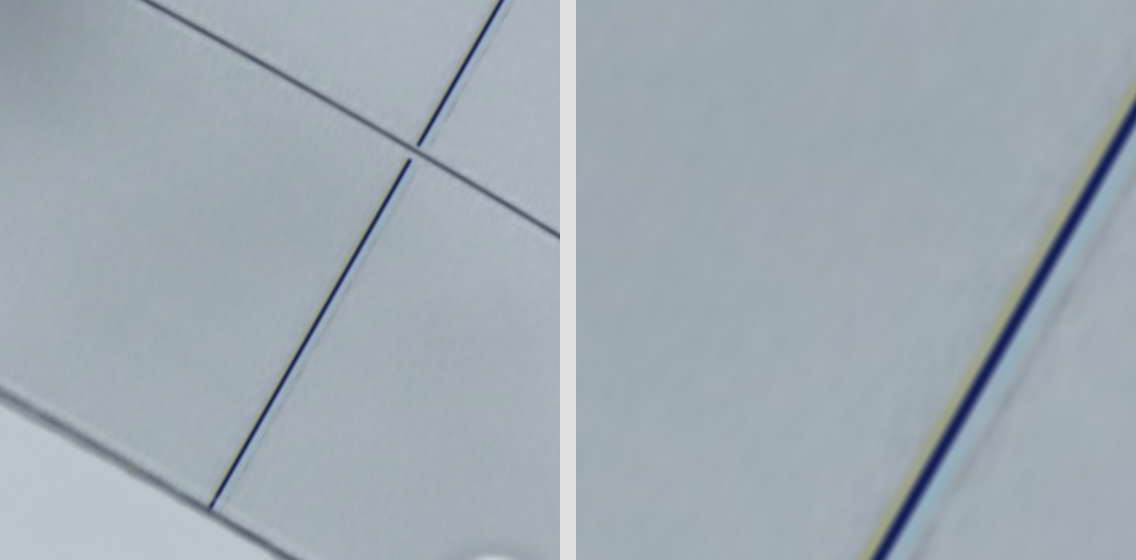
Left: the whole. Right: its middle third, enlarged.
Write a Shadertoy shader that draws this texture.

```glsl
const vec3 PANEL = vec3(0.668, 0.706, 0.745);
const vec3 PANEL_SHADE = vec3(0.595, 0.640, 0.670);
const vec3 PANEL_LIT = vec3(0.755, 0.785, 0.815);
const vec3 SEAM = vec3(0.25, 0.29, 0.36);
const vec3 LEDGE = vec3(0.44, 0.47, 0.51);
const vec3 NAVY = vec3(0.08, 0.12, 0.34);
const vec3 YELLOW = vec3(0.62, 0.63, 0.47);
const vec3 CYAN = vec3(0.56, 0.70, 0.76);

const vec2 ALONG = vec2(0.867, -0.498);
const vec2 ACROSS = vec2(0.498, 0.867);
const float ROW_START = 0.259;
const float ROW_PITCH = 0.744;
const float COLUMN_START = 0.279;
const float COLUMN_PITCH = 1.2;

vec2 hash2(vec2 p) {
    vec2 q = vec2(dot(p, vec2(127.1, 311.7)), dot(p, vec2(269.5, 183.3)));
    return fract(sin(q) * 4375.85);
}

// Distance to the nearest scattered cell point
float cellular(vec2 p) {
    vec2 cell = floor(p), f = fract(p);
    float nearest = 8.0;
    for (int y = -1; y <= 1; y++)
    for (int x = -1; x <= 1; x++) {
        vec2 o = vec2(x, y);
        vec2 d = o + hash2(cell + o) - f;
        nearest = min(nearest, dot(d, d));
    }
    return sqrt(nearest);
}

float layeredSines(vec2 p) {
    float sum = 0.0, gain = 0.5;
    for (int i = 0; i < 4; i++) {
        sum += gain * sin(p.x + 1.7 * sin(p.y)) * cos(p.y - 0.8 * p.x);
        p = mat2(1.5, 1.1, -1.1, 1.5) * p + 2.3;
        gain *= 0.6;
    }
    return sum;
}

// Signed distance to the closest line of a periodic set
float repeatLine(float x, float start, float pitch) {
    return (fract((x - start) / pitch + 0.5) - 0.5) * pitch;
}

float band(float d, float halfWidth, float soft) {
    return 1.0 - smoothstep(halfWidth - soft, halfWidth + soft, abs(d));
}

float glow(float d, float radius) {
    return exp(-d * d / (radius * radius));
}

vec3 panelColor(vec2 uv, vec2 q, float nearLine) {
    float shade = 0.28 + 0.22 * layeredSines(uv * 5.0);
    shade += 0.40 * glow(length((uv - vec2(0.40, 0.60)) * vec2(0.8, 1.0)), 0.28);
    shade += 0.25 * glow(length(uv - vec2(0.85, 0.40)), 0.22);
    shade -= 0.4 * smoothstep(0.9, 1.4, uv.x + 0.6 * uv.y);
    vec3 color = mix(PANEL, PANEL_SHADE, clamp(shade, 0.0, 1.0));
    color -= 0.11 * glow(length(uv - vec2(0.0, 1.0)), 0.20);

    // Mottling drawn out across the rows, rougher beside the lines
    float grain = cellular(q * vec2(75.0, 32.0)) - 0.5;
    grain += 0.6 * (cellular(q * vec2(150.0, 85.0) + 7.0) - 0.5);
    vec3 tint = vec3(0.010, -0.002, 0.008) * layeredSines(uv * 23.0);
    return color + (0.014 + 0.035 * nearLine) * grain + tint;
}

// Dark joint with a warm fringe on one side and a cool one on the other
vec3 drawJoint(vec3 color, float d, float patchy, float visible, float aa) {
    color = mix(color, LEDGE, 0.14 * glow(d, 0.018) * visible);
    color = mix(color, YELLOW, (0.75 + 0.2 * patchy) * glow(d + 0.0075, 0.0045) * visible);
    color = mix(color, CYAN, (0.55 - 0.4 * patchy) * glow(d - 0.0085, 0.0050) * visible);
    color = mix(color, LEDGE, (0.22 + 0.2 * patchy) * glow(d - 0.019, 0.004) * visible);
    return mix(color, NAVY, band(d, 0.0036, 0.0030 + aa) * visible);
}

// Thin soft seam with a pale broken halo
vec3 drawSeam(vec3 color, float d, float patchy, float amount, float aa) {
    color = mix(color, PANEL_LIT, (0.15 + 0.2 * patchy) * glow(abs(d) - 0.015, 0.006) * amount);
    color = mix(color, LEDGE, 0.5 * glow(d, 0.0075) * amount);
    return mix(color, SEAM, (0.78 + 0.2 * patchy) * band(d, 0.0036, 0.0034 + aa) * amount);
}

// Broad grey ledge, wide and pale at one end, narrow and dark at the other
vec3 drawLedge(vec3 color, float d, float along, float patchy, float amount) {
    float taper = smoothstep(-0.15, 0.40, along);
    float halfWidth = mix(0.014, 0.009, taper) + 0.003 * patchy;
    color = mix(color, PANEL_LIT, 0.25 * glow(abs(d) - 0.026, 0.008) * amount);
    color = mix(color, LEDGE, mix(0.62, 0.8, taper) * band(d, halfWidth, 0.008) * amount);
    return mix(color, SEAM, (0.25 + 0.25 * taper + 0.3 * patchy) * glow(d - 0.003, 0.006) * amount);
}

void mainImage(out vec4 fragColor, in vec2 fragCoord) {
    vec2 uv = fragCoord / iResolution.xy;
    float aa = 0.7 / iResolution.y;

    // Tilted panel frame, with a slight bow along the rows
    vec2 q = vec2(dot(uv, ALONG), dot(uv, ACROSS));
    q.y += 0.03 * (q.x - 0.2) * (q.x - 0.2);
    float rowLine = repeatLine(q.y, ROW_START, ROW_PITCH);
    float columnLine = repeatLine(q.x, COLUMN_START, COLUMN_PITCH);
    float isLedge = 1.0 - step(ROW_START + 0.5 * ROW_PITCH, q.y);
    float above = smoothstep(-0.006, 0.006, q.y - ROW_START);
    float patchy = layeredSines(q * 34.0);

    float nearLine = max(glow(rowLine, 0.032), above * glow(columnLine, 0.03));
    vec3 color = panelColor(uv, q, nearLine);
    color = mix(color, PANEL_LIT, 0.8 * (1.0 - above));

    // Joints break off at each seam and stop at the ledge
    float seamGap = smoothstep(0.008, 0.018, abs(rowLine + 0.004));
    color = drawJoint(color, columnLine, patchy, above * mix(seamGap, 1.0, isLedge), aa);
    color = drawLedge(color, rowLine, q.x, patchy, isLedge);
    color = drawSeam(color, rowLine, patchy, 1.0 - isLedge, aa);

    // Ochre stain on the ledge and bright spot at the lower rim
    color = mix(color, YELLOW * 0.85, 0.5 * glow(length(uv - vec2(0.236, 0.163)), 0.009));
    float spot = length((uv - vec2(0.88, -0.016)) * vec2(0.5, 1.0));
    color = mix(color, LEDGE, 0.18 * glow(spot - 0.035, 0.016));
    color = mix(color, vec3(0.84, 0.86, 0.88), 1.0 - smoothstep(0.010, 0.030, spot));

    fragColor = vec4(clamp(color, 0.0, 1.0), 1.0);
}
```
